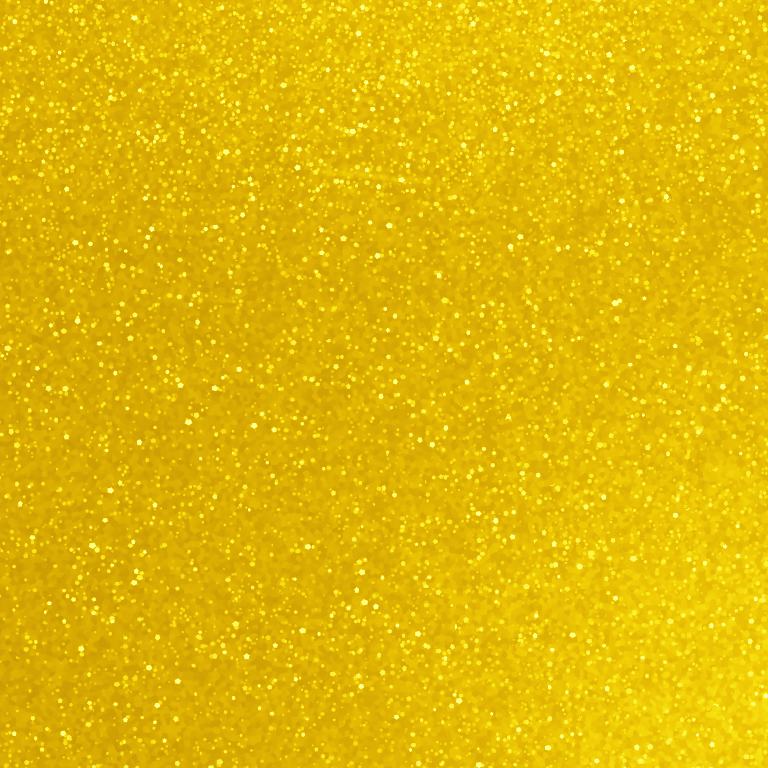
Reproduce this texture procedurally as a three.js fragment shader.

```glsl
#define DULL_GOLD vec3(0.82, 0.64, 0.01)
#define GOLD vec3(0.88, 0.71, 0.01)
#define BRIGHT_GOLD vec3(0.94, 0.80, 0.02)
#define YELLOW vec3(0.98, 0.91, 0.08)
#define PALE_YELLOW vec3(0.99, 0.96, 0.33)
#define GLINT vec3(1.0, 1.0, 0.58)
#define GRAIN_CELLS 150.0
#define GRAIN_CONTRAST 1.3
#define EDGE_SOFTNESS 0.0009
#define TAU 6.28319

varying vec2 vUv;

vec3 hash3(vec2 p) {
  vec3 q = fract(p.xyx * vec3(0.1031, 0.1030, 0.0973));
  q += dot(q, q.yxz + 33.33);
  return fract((q.xxy + q.yzz) * q.zyx);
}

float valueNoise(vec2 p) {
  vec2 cell = floor(p);
  vec2 f = fract(p);
  f = f * f * (3.0 - 2.0 * f);
  float low = mix(hash3(cell).x, hash3(cell + vec2(1.0, 0.0)).x, f.x);
  float high = mix(hash3(cell + vec2(0.0, 1.0)).x, hash3(cell + 1.0).x, f.x);
  return mix(low, high, f.y);
}

// Softly blended Voronoi cells, each with its own tone
float cellGrain(vec2 p) {
  vec2 cell = floor(p);
  float sum = 0.0;
  float weights = 0.0;
  for (int y = -1; y <= 1; y++) {
    for (int x = -1; x <= 1; x++) {
      vec2 id = cell + vec2(float(x), float(y));
      vec3 rnd = hash3(id + 17.0);
      vec2 d = p - id - rnd.xy;
      float weight = exp(-9.0 * dot(d, d));
      sum += weight * rnd.z;
      weights += weight;
    }
  }
  return sum / weights - 0.5;
}

// Scattered five-sided flakes; radius and tone are (min, max) ranges
float flakes(vec2 p, float cells, float density, vec2 radius, vec2 tone, float base) {
  vec2 cell = floor(p * cells);
  float result = base;
  for (int y = -1; y <= 1; y++) {
    for (int x = -1; x <= 1; x++) {
      vec2 id = cell + vec2(float(x), float(y));
      vec3 place = hash3(id + cells);
      vec3 look = hash3(id + cells * 3.0 + 7.0);
      vec2 d = p - (id + place.xy) / cells;
      d.x *= 0.8 + 0.45 * look.z;
      float angle = atan(d.y, d.x + 1e-6) + look.z * TAU;
      float facet = cos(mod(angle, TAU / 5.0) - TAU / 10.0);
      float edge = length(d) * facet - mix(radius.x, radius.y, look.x);
      float cover = 1.0 - smoothstep(-EDGE_SOFTNESS, EDGE_SOFTNESS, edge);
      cover *= step(place.z, density);
      float shade = mix(tone.x, tone.y, look.y * look.y);
      result = max(result, mix(base, shade, cover));
    }
  }
  return result;
}

// Thin tapered streak between two points
float scratch(vec2 p, vec2 a, vec2 b) {
  vec2 along = b - a;
  float h = clamp(dot(p - a, along) / dot(along, along), 0.0, 1.0);
  float away = length(p - a - along * h);
  return (1.0 - smoothstep(0.001, 0.006, away)) * smoothstep(0.0, 0.5, h);
}

vec3 goldRamp(float t) {
  vec3 color = DULL_GOLD + (GOLD - DULL_GOLD) * clamp(t, -0.8, 1.0);
  color = mix(color, BRIGHT_GOLD, clamp(t - 1.0, 0.0, 1.0));
  color = mix(color, YELLOW, clamp(t - 2.0, 0.0, 1.0));
  color = mix(color, PALE_YELLOW, clamp(t - 3.0, 0.0, 1.0));
  return mix(color, GLINT, clamp(t - 4.0, 0.0, 1.0));
}

void main() {
  vec2 p = vUv;

  // Broad light along the top and in the lower right corner
  vec2 toCorner = p - vec2(1.05, 0.02);
  float corner = exp(-4.5 * dot(toCorner, toCorner));
  float height = (1.0 - p.y) / 0.22;
  float middle = (p.x - 0.56) / 0.33;
  float top = exp(-height * height) * (0.45 + 0.55 * exp(-middle * middle));
  float tone = 0.25 + 0.5 * smoothstep(0.0, 1.0, p.x) + 1.4 * corner + 0.75 * top;

  // Fine grain and faint mottling
  tone += GRAIN_CONTRAST * cellGrain(p * GRAIN_CELLS);
  tone += 0.35 * (valueNoise(p * 45.0) - 0.5);
  tone += 0.9 * scratch(p, vec2(0.37, 0.781), vec2(0.56, 0.763));

  // Dim, medium and brilliant flakes crowd where the light falls
  float crowd = (top + 0.55 * corner) * (0.6 + 0.8 * valueNoise(p * 28.0 + 50.0));
  float dim = flakes(p, 170.0, 0.13 + 0.35 * crowd, vec2(0.0012, 0.0023), vec2(1.7, 3.2), tone);
  float medium = flakes(p, 112.0, 0.11 + 0.40 * crowd, vec2(0.0016, 0.0030), vec2(2.5, 4.0), tone);
  float brilliant = flakes(p, 72.0, 0.11 + 0.16 * crowd, vec2(0.0019, 0.0035), vec2(3.6, 6.0), tone);

  gl_FragColor = vec4(goldRamp(max(dim, max(medium, brilliant))), 1.0);
}
```
